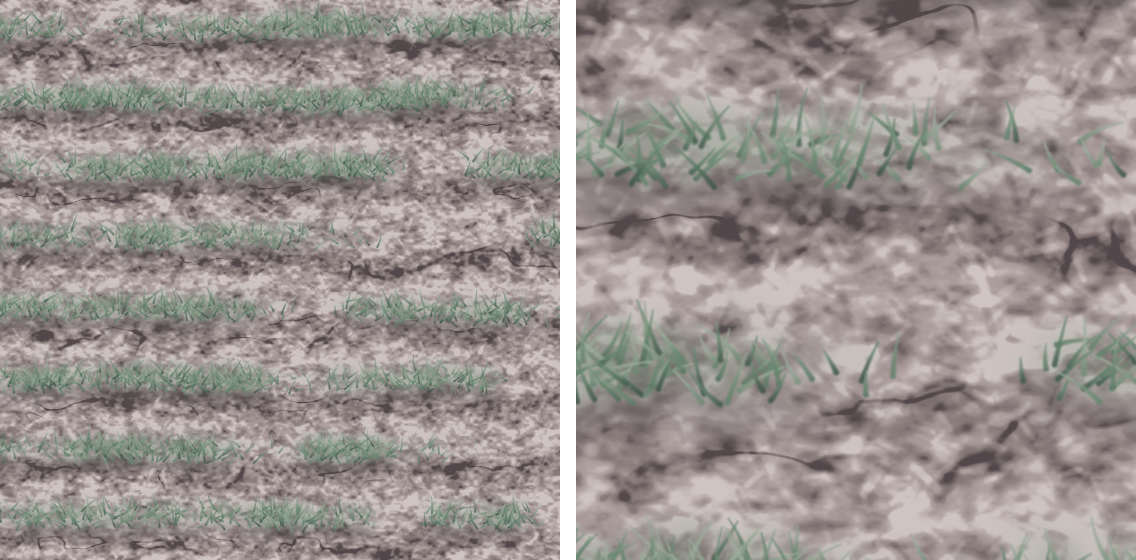
Left: the whole. Right: its middle third, enlarged.
Write a Shadertoy shader that draws this texture.

```glsl
// Rows of young grass tufts sprouting from dry, straw-strewn soil.

const float ROWS = 8.0;             // planted rows up the canvas
const float ROW_PHASE = 0.6;        // height of the first row, in row pitches
const float ROW_JITTER = 0.010;     // uneven row heights
const float TUFT_CELLS = 64.0;      // blade cells across the canvas
const int BLADES = 10;              // blades per cell
const int REACH = 3;                // neighbouring cells a blade may cross
const float BLADE_LENGTH = 0.036;
const float BLADE_WIDTH = 0.0017;
const float BLADE_SPREAD = 1.15;    // largest lean, in radians
const float SOFTNESS = 0.0013;      // least edge blur
const float TAU = 6.28319;

const vec3 CRACK = vec3(0.32, 0.28, 0.29);
const vec3 SOIL = vec3(0.54, 0.48, 0.48);
const vec3 DUST = vec3(0.67, 0.61, 0.61);
const vec3 STRAW = vec3(0.81, 0.77, 0.76);
const vec3 GRASS_DARK = vec3(0.25, 0.34, 0.29);
const vec3 GRASS_MID = vec3(0.40, 0.52, 0.43);
const vec3 GRASS_PALE = vec3(0.61, 0.67, 0.60);

vec4 hash4(vec2 p) {
    vec4 q = fract(p.xyxy * vec4(0.1031, 0.1030, 0.0973, 0.1099));
    q += dot(q, q.wzxy + 33.33);
    return fract((q.xxyz + q.yzzw) * q.zywx);
}

float noise(vec2 p) {
    vec2 i = floor(p), f = fract(p);
    f = f * f * (3.0 - 2.0 * f);
    float low = mix(hash4(i).x, hash4(i + vec2(1, 0)).x, f.x);
    float high = mix(hash4(i + vec2(0, 1)).x, hash4(i + vec2(1, 1)).x, f.x);
    return mix(low, high, f.y);
}

float fbm(vec2 p) {
    float sum = 0.0, amp = 0.5;
    for (int i = 0; i < 4; i++) {
        sum += amp * noise(p);
        p = p * 2.03 + 17.3;
        amp *= 0.55;
    }
    return sum / 1.01;
}

// Short scattered stalks: positive where light, negative where dark
float flecks(vec2 uv, float scale, float blur) {
    vec2 p = uv * scale, cell = floor(p);
    float tone = 0.0;
    for (int j = -1; j <= 1; j++)
    for (int i = -1; i <= 1; i++) {
        vec2 id = cell + vec2(i, j);
        vec4 h = hash4(id + scale);
        float angle = (h.z - 0.5) * 2.6;
        vec2 axis = vec2(cos(angle), sin(angle));
        vec2 q = p - id - h.xy;
        float along = clamp(dot(q, axis), -0.45, 0.45);
        float d = length(q - axis * along);
        tone += (h.w - 0.45) * (1.0 - smoothstep(0.03, 0.12 + blur * scale, d));
    }
    return tone;
}

// Plant cover along a row, thinning towards the right
float cover(float x, float row) {
    float patches = noise(vec2(x * 7.0 + row * 3.7, row * 5.0 + 9.0));
    float clumps = noise(vec2(x * 21.0, row * 7.0 + 40.0));
    return smoothstep(0.05, 0.6, patches + 0.3 * (0.6 - x)) * mix(0.45, 1.0, clumps);
}

vec3 ground(vec2 uv, float phase, float blur) {
    float warp = fbm(uv * vec2(9.0, 14.0));
    float furrow = pow(0.5 + 0.5 * cos(TAU * (phase + 0.36 + 0.4 * (warp - 0.5))), 2.5);
    float tone = 0.70 + 1.1 * (fbm(uv * vec2(38.0, 62.0)) - 0.5);
    tone += 0.5 * (noise(uv * vec2(120.0, 170.0)) - 0.5) - 0.30 * furrow;
    tone += 0.45 * flecks(uv, 42.0, blur) + 0.35 * flecks(uv + 3.1, 75.0, blur);
    float ridge = abs(noise(uv * vec2(17.0, 48.0) + 3.0 * warp) - 0.5);
    float crack = (1.0 - smoothstep(0.0, 0.11, ridge)) * furrow;
    tone -= 0.5 * crack * smoothstep(0.35, 0.6, noise(uv * vec2(11.0, 25.0) + 70.0));
    vec3 col = mix(CRACK, SOIL, smoothstep(0.0, 0.36, tone));
    col = mix(col, DUST, smoothstep(0.32, 0.64, tone));
    return mix(col, STRAW, smoothstep(0.60, 0.95, tone));
}

void mainImage(out vec4 fragColor, in vec2 fragCoord) {
    vec2 uv = fragCoord / iResolution.xy;
    float blur = max(SOFTNESS, 1.0 / iResolution.y);
    float phase = uv.y * ROWS - ROW_PHASE;
    float row = floor(phase + 0.5);
    float y = (phase - row) / ROWS - ROW_JITTER * (hash4(vec2(row + 20.0, 3.0)).x - 0.5);
    y -= 0.010 * (noise(vec2(uv.x * 5.0, row + 60.0)) - 0.5);

    // Soil, shade below the tufts, and a haze of fine leaves
    vec3 col = ground(uv, phase, blur);
    float density = cover(uv.x, row);
    float ragged = y + 0.022 * (noise(uv * vec2(75.0, 45.0)) - 0.5);
    float shade = exp(-pow((ragged + 0.027) / 0.013, 2.0));
    col = mix(col, CRACK, 0.62 * shade * density);
    float haze = exp(-pow((ragged - 0.002) / 0.023, 2.0));
    col = mix(col, GRASS_MID, 0.5 * haze * density);

    // Curved blades, painted from the back of the row to the front
    float cell = floor(uv.x * TUFT_CELLS);
    for (int j = 0; j < BLADES; j++)
    for (int i = -REACH; i <= REACH; i++) {
        float id = cell + float(i) + 10.0;
        vec4 h = hash4(vec2(id, row * 31.0 + float(j) + 50.0));
        vec4 k = hash4(vec2(id + 200.0, row * 31.0 + float(j) + 50.0));
        float x = (id - 10.0 + h.x) / TUFT_CELLS;
        float depth = float(j) / float(BLADES);
        float plant = cover(x, row);
        float baseY = 0.010 - 0.033 * depth + 0.012 * (h.y - 0.5);
        float angle = (h.z - 0.45) * 2.0 * BLADE_SPREAD;
        float len = BLADE_LENGTH * mix(0.5, 1.05, k.x) * mix(0.7, 1.0, plant);
        vec2 axis = vec2(sin(angle), cos(angle));
        vec2 q = vec2(uv.x - x, y - baseY);
        float along = dot(q, axis);
        float t = clamp(along / len, 0.0, 1.0);
        float side = dot(q, vec2(axis.y, -axis.x)) - (k.y - 0.5) * 0.5 * len * t * t;
        float d = length(vec2(side, along - t * len)) - BLADE_WIDTH * (1.0 - 0.75 * t);
        float mask = (1.0 - smoothstep(-blur, blur, d)) * step(h.w, plant);
        float light = 0.55 * t + 0.75 * k.z - 0.2 * depth;
        vec3 leaf = mix(GRASS_DARK, GRASS_MID, smoothstep(-0.05, 0.38, light));
        leaf = mix(leaf, GRASS_PALE, smoothstep(0.38, 0.95, light));
        col = mix(col, leaf, 0.85 * mask);
    }
    fragColor = vec4(col, 1.0);
}
```
